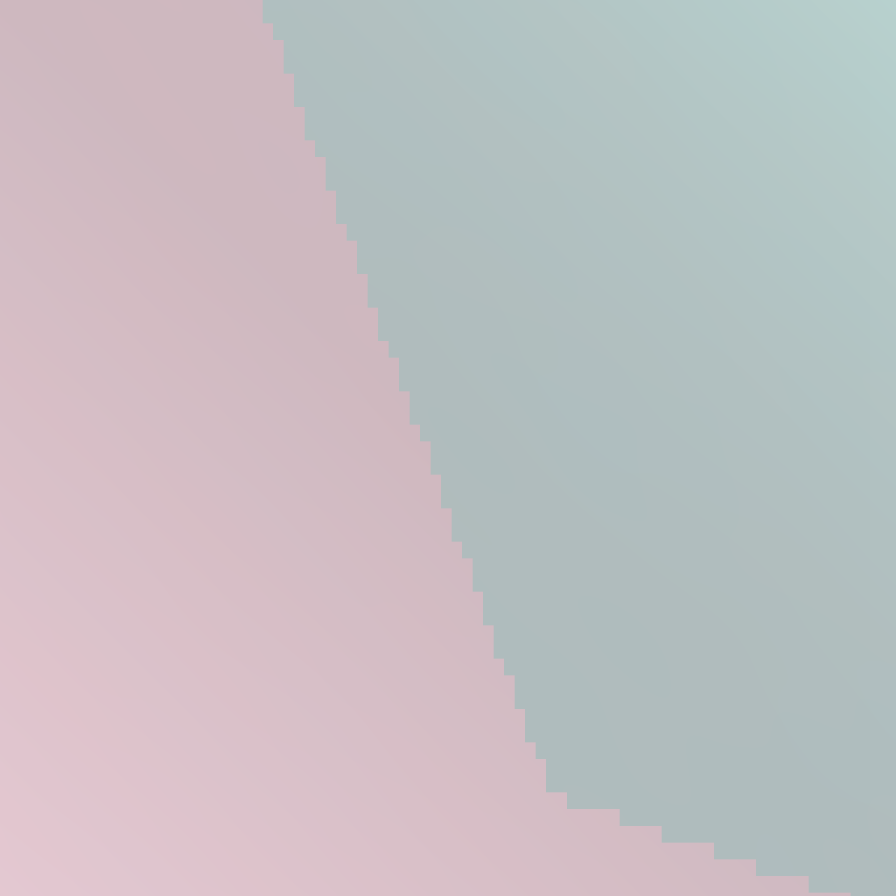
Reproduce this background procedurally as a WebGL 1 fragment shader.

```glsl
precision highp float;
// Soft pink and teal fields divided by a bent, stair-stepped edge.

uniform vec2 u_resolution;

#define CELL vec2(0.01172, 0.01866)  // width and height of one stair
#define ROW_SHIFT 0.0074             // offset of the stair rows from the top
#define STEEP vec2(0.2917, 0.365)    // start and slope of the upper edge
#define BEND vec2(0.6367, 0.8932)    // point on the lower edge, y from the top
#define SHALLOW 2.8                  // slope of the lower edge
#define GRAIN 0.006                  // strength of the diagonal mottling

const vec3 PINK_DUSK = vec3(0.808, 0.722, 0.750);
const vec3 PINK_GLOW = vec3(0.894, 0.784, 0.820);
const vec3 TEAL_DUSK = vec3(0.688, 0.737, 0.741);
const vec3 TEAL_GLOW = vec3(0.720, 0.820, 0.808);

vec2 hashGradient(vec2 cell) {
    float angle = 6.2832 * fract(sin(dot(cell, vec2(127.1, 311.7))) * 43758.5);
    return vec2(cos(angle), sin(angle));
}

float gradientNoise(vec2 p) {
    vec2 i = floor(p);
    vec2 f = fract(p);
    vec2 w = f * f * f * (f * (f * 6.0 - 15.0) + 10.0);
    vec2 e = vec2(1.0, 0.0);
    float low = mix(dot(hashGradient(i), f),
                    dot(hashGradient(i + e.xy), f - e.xy), w.x);
    float high = mix(dot(hashGradient(i + e.yx), f - e.yx),
                     dot(hashGradient(i + e.xx), f - e.xx), w.x);
    return mix(low, high, w.y);
}

// 1 on the pink side of the stepped edge, 0 on the teal side
float pinkSide(vec2 uv) {
    float row = floor((1.0 - uv.y - ROW_SHIFT) / CELL.y);
    float depth = (row + 0.5) * CELL.y + ROW_SHIFT;
    float edge = max(STEEP.x + STEEP.y * depth,
                     BEND.x + SHALLOW * (depth - BEND.y));
    float steppedEdge = floor(edge / CELL.x + 0.5) * CELL.x;
    return 1.0 - step(steppedEdge, uv.x);
}

void main() {
    vec2 uv = gl_FragCoord.xy / u_resolution;

    // Both fields brighten toward their own corner of the diagonal
    float diagonal = 0.5 * (uv.x + uv.y);
    float pinkLight = clamp(1.0 - 2.0 * diagonal, 0.0, 1.0);
    float tealLight = clamp((diagonal - 0.45) / 0.55, 0.0, 1.0);
    vec3 pink = mix(PINK_DUSK, PINK_GLOW, pinkLight);
    vec3 teal = mix(TEAL_DUSK, TEAL_GLOW, tealLight * tealLight);

    // Average 3 x 3 samples to smooth the stairs
    float coverage = 0.0;
    for (int j = -1; j <= 1; j++) {
        for (int i = -1; i <= 1; i++) {
            vec2 offset = vec2(float(i), float(j)) / 3.0;
            coverage += pinkSide(uv + offset / u_resolution) / 9.0;
        }
    }
    vec3 color = mix(teal, pink, coverage);

    // Faint streaks running down the diagonal
    vec2 streak = vec2(diagonal * 18.0, (uv.x - uv.y) * 3.0);
    color += GRAIN * gradientNoise(streak) * vec3(-1.0, 0.4, 0.8);

    gl_FragColor = vec4(color, 1.0);
}
```
